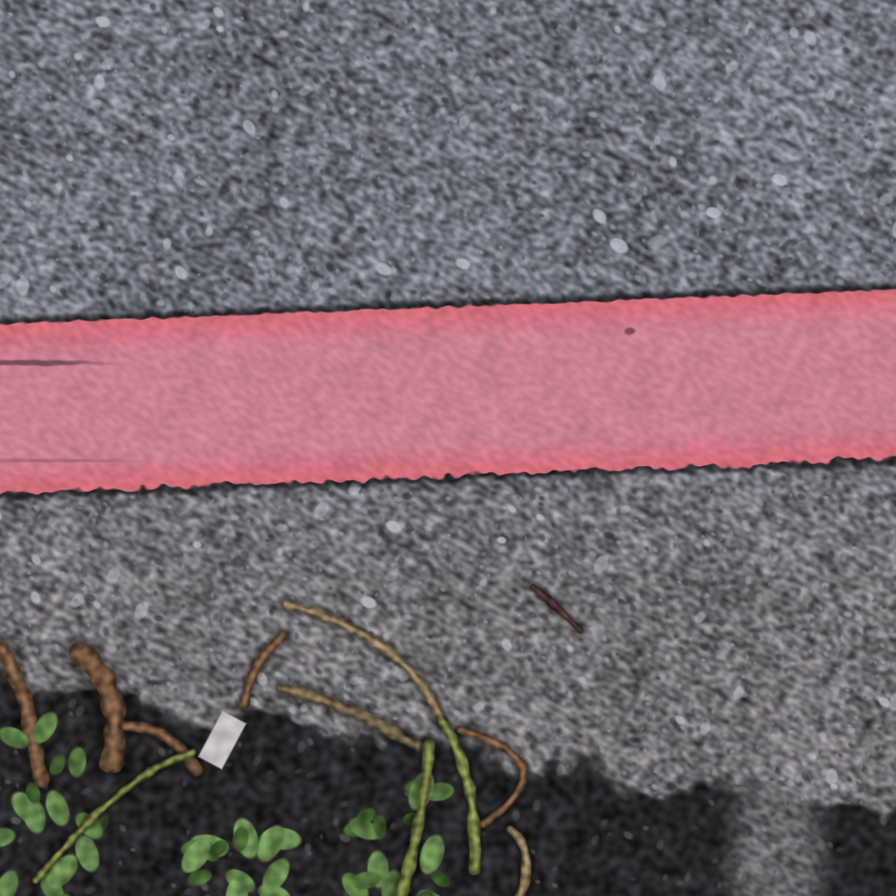
This texture is drawn by a WebGL 1 fragment shader. Its source:

```glsl
precision highp float;
// Speckled asphalt crossed by a painted pink band, with soil, stems and leaves below.
// Gradient noise gives the grain, jittered cells the stones, sampled quadratic
// curves the stems, and scattered ellipses the leaves.
uniform vec2 u_resolution;
const float SOFT = 0.0016;

vec2 hash2(vec2 p) {
  vec3 q = fract(p.xyx * vec3(0.1031, 0.103, 0.0973));
  q += dot(q, q.yzx + 33.33);
  return fract((q.xx + q.yz) * q.zy);
}

float slope(vec2 cell, vec2 offset) {
  float a = 6.2832 * hash2(cell).x;
  return dot(vec2(cos(a), sin(a)), offset);
}

float noise(vec2 p) {
  vec2 i = floor(p), f = fract(p), e = vec2(1, 0);
  vec2 w = f * f * (3.0 - 2.0 * f);
  return 1.4 * mix(mix(slope(i, f), slope(i + e, f - e), w.x),
    mix(slope(i + e.yx, f - e.yx), slope(i + 1.0, f - 1.0), w.x), w.y);
}

vec2 rotate(vec2 p, float angle) {
  float c = cos(angle), s = sin(angle);
  return vec2(c * p.x + s * p.y, c * p.y - s * p.x);
}

float ellipse(vec2 p, vec2 radius, float blur) {
  float d = (length(p / radius) - 1.0) * min(radius.x, radius.y);
  return 1.0 - smoothstep(-blur, blur, d);
}

// Coverage of scattered stones, weighted by a random brightness.
float stones(vec2 p, float scale, float density) {
  vec2 q = p * scale, base = floor(q);
  float cover = 0.0;
  for (int y = -1; y <= 1; y++) for (int x = -1; x <= 1; x++) {
    vec2 cell = base + vec2(x, y);
    vec2 r = hash2(cell + scale), s = hash2(cell + 71.0);
    vec2 radius = mix(vec2(0.16, 0.12), vec2(0.42, 0.28), s.x * s.x);
    float m = ellipse(rotate(q - cell - r, s.y * 3.0), radius, SOFT * scale);
    cover = max(cover, m * step(hash2(cell + 19.0).x, density) * mix(0.4, 1.0, s.y));
  }
  return cover;
}

float segment(vec2 p, vec2 a, vec2 b) {
  vec2 d = b - a;
  return length(p - a - d * clamp(dot(p - a, d) / dot(d, d), 0.0, 1.0));
}

vec3 stem(vec3 col, vec2 p, vec4 ends, vec2 bend, float width, vec3 tint) {
  float d = 1.0;
  vec2 last = ends.xy;
  for (int i = 1; i < 9; i++) {
    float t = float(i) / 8.0;
    vec2 next = mix(mix(ends.xy, bend, t), mix(bend, ends.zw, t), t);
    d = min(d, segment(p, last, next));
    last = next;
  }
  float w = width * (1.0 + 0.5 * noise(p * 45.0));
  col *= 0.65 + 0.35 * smoothstep(w, w * 2.5, d);
  vec3 shade = tint * (1.1 - 0.45 * smoothstep(0.0, w, d) + 0.35 * noise(p * 120.0));
  return mix(shade, col, smoothstep(w - SOFT, w + SOFT, d));
}

vec3 leaves(vec3 col, vec2 p, vec2 centre, vec2 spread, float seed) {
  for (int i = 0; i < 17; i++) {
    vec2 r = hash2(vec2(i * 7, seed)), s = hash2(vec2(seed, i * 5 + 3));
    vec2 q = rotate(p - centre - (r * 2.0 - 1.0) * spread, s.x * 6.28);
    vec3 green = mix(vec3(0.23, 0.34, 0.16), vec3(0.47, 0.61, 0.36), s.y);
    green *= 0.9 + 10.0 * q.y + 0.3 * noise(p * 90.0);
    col = mix(col, green, ellipse(q, mix(vec2(0.011, 0.007), vec2(0.023, 0.013), s.y), SOFT));
  }
  return col;
}

vec3 asphalt(vec2 p) {
  vec2 q = rotate(p, -0.5);
  float grain = 0.42 * noise(q * vec2(110, 160)) + 0.34 * noise(q * vec2(60, 85));
  grain += 0.16 * noise(p * 22.0) + 0.12 * noise(p * 5.0);
  vec3 col = mix(vec3(0.44, 0.43, 0.44), vec3(0.43, 0.435, 0.475), smoothstep(0.3, 0.6, p.y));
  col = mix(col * (1.0 + grain), vec3(0.66, 0.67, 0.72), 0.65 * stones(p, 85.0, 0.3));
  col = mix(col, vec3(0.18, 0.18, 0.2), 0.6 * stones(p + 3.7, 70.0, 0.22));
  return mix(col, vec3(0.76, 0.77, 0.81), 0.8 * stones(p, 38.0, 0.12));
}

vec3 paintedBand(vec3 col, vec2 p) {
  float y = p.y - 0.039 * p.x, rough = 0.0025 * noise(p * 85.0);
  float inside = min(0.638 + rough - y, y - 0.449 - 2.0 * rough - 0.003 * noise(p * 27.0));
  col *= 1.0 - 0.6 * smoothstep(-0.011, -0.002, inside);
  vec3 paint = mix(vec3(0.83, 0.43, 0.48), vec3(0.79, 0.5, 0.57), smoothstep(0.0, 0.045, inside));
  paint *= 1.0 + 0.09 * noise(rotate(p, -0.5) * vec2(95, 150)) + 0.05 * noise(p * 30.0);
  // Worn scratches and a small chip.
  vec2 q = p + vec2(0, 0.0015 * noise(p * 60.0));
  float wear = ellipse(q - vec2(0.03, 0.595), vec2(0.075, 0.003), SOFT);
  wear += 0.45 * ellipse(q - vec2(0.05, 0.486), vec2(0.08, 0.002), SOFT);
  wear += ellipse(q - vec2(0.703, 0.63), vec2(0.006, 0.004), SOFT);
  paint = mix(paint, vec3(0.36, 0.24, 0.27), 0.75 * wear);
  return mix(col, paint, smoothstep(-SOFT, SOFT, inside));
}

vec3 plants(vec3 c, vec2 p) {
  vec3 straw = vec3(0.55, 0.48, 0.36), brown = vec3(0.46, 0.34, 0.25), green = vec3(0.44, 0.47, 0.25);
  c = stem(c, p, vec4(0, 0.277, 0.045, 0.128), vec2(0.03, 0.24), 0.008, brown);
  c = stem(c, p, vec4(0.09, 0.27, 0.124, 0.15), vec2(0.14, 0.24), 0.012, brown);
  c = stem(c, p, vec4(0.14, 0.19, 0.22, 0.14), vec2(0.19, 0.19), 0.006, brown);
  c = stem(c, p, vec4(0.315, 0.29, 0.273, 0.215), vec2(0.28, 0.26), 0.005, brown);
  c = leaves(c, p, vec2(0.065, 0.09), vec2(0.075, 0.1), 3.0);
  c = leaves(c, p, vec2(0.265, 0.025), vec2(0.055, 0.04), 11.0);
  c = leaves(c, p, vec2(0.45, 0.06), vec2(0.06, 0.075), 23.0);
  c = stem(c, p, vec4(0.215, 0.16, 0.04, 0.017), vec2(0.14, 0.14), 0.004, green);
  c = stem(c, p, vec4(0.312, 0.232, 0.466, 0.167), vec2(0.39, 0.215), 0.006, straw * 0.85);
  c = stem(c, p, vec4(0.479, 0.167, 0.447, 0), vec2(0.475, 0.09), 0.006, green);
  c = stem(c, p, vec4(0.319, 0.326, 0.495, 0.193), vec2(0.456, 0.29), 0.005, straw);
  c = stem(c, p, vec4(0.495, 0.193, 0.531, 0.03), vec2(0.534, 0.128), 0.006, green * 1.1);
  c = stem(c, p, vec4(0.514, 0.186, 0.54, 0.08), vec2(0.64, 0.15), 0.004, brown);
  return stem(c, p, vec4(0.57, 0.075, 0.58, 0), vec2(0.6, 0.05), 0.005, straw);
}

void main() {
  vec2 p = gl_FragCoord.xy / u_resolution;
  vec3 col = paintedBand(asphalt(p), p);
  // Ragged soil with a paler gap on the right.
  float edge = 0.24 - 0.15 * p.x + 0.025 * noise(p * 13.0) + 0.015 * noise(p * 48.0) - p.y;
  float gap = ellipse(p - vec2(0.865, 0.04), vec2(0.05, 0.1), 0.025);
  vec3 soil = vec3(0.145, 0.14, 0.15) * (1.0 + 0.6 * noise(p * 95.0) + 0.4 * noise(p * 38.0));
  soil = mix(soil, vec3(0.45), 0.55 * stones(p, 62.0, 0.16));
  col = mix(col, soil, smoothstep(-0.009, 0.009, edge) * (1.0 - 0.8 * gap));
  col = stem(col, p, vec4(0.595, 0.345, 0.647, 0.297), vec2(0.62, 0.325), 0.004, vec3(0.3, 0.2, 0.2));
  col = plants(col, p);
  // Pale scrap on the soil.
  vec2 q = abs(rotate(p - vec2(0.248, 0.174), 1.08)) - vec2(0.029, 0.015);
  col = mix(vec3(0.76, 0.74, 0.75) + 0.1 * noise(p * 75.0), col, smoothstep(-SOFT, SOFT, max(q.x, q.y)));
  gl_FragColor = vec4(col, 1);
}
```
